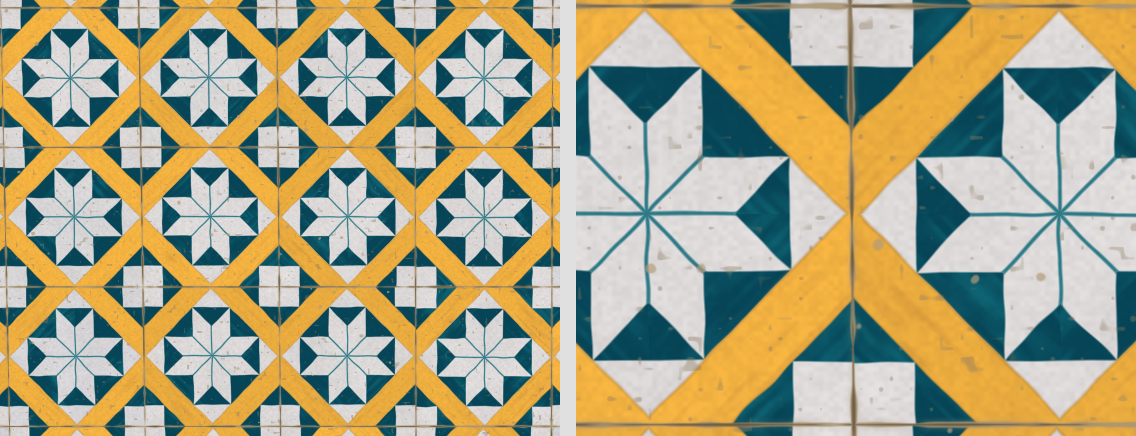
Left, the full canvas; right, a detail of the centre.
Reproduce this pattern procedurally as a Shadertoy shader.

```glsl
// Glazed wall tiles: an eight-pointed star in an octagon, framed by a yellow diamond,
// with quartered blue and white squares at the tile corners. Each tile folds to one
// octant and is filled by signed distances; sine-hash noise adds brushwork and wear.

// Layout, in canvas heights
const float ROW_PITCH   = 0.320;
const float COL_PITCH   = 0.3106;  // at the bottom of the canvas
const float COL_SPREAD  = 0.006;   // extra column pitch at the top
const vec2  TILE_ORIGIN = vec2(1.1095, 0.022);

// Motif, in tile widths
const float BAND_INNER   = 0.487;
const float BAND_OUTER   = 0.705;
const float OCTAGON_HALF = 0.350;
const float STAR_HALF    = 0.137;  // half distance between neighbouring tips
const float STAR_NOTCH   = 0.213;  // centre to notch on the axes
const float CORNER_START = 0.353;
const float LINE_HALF    = 0.0045;
const float GROUT_HALF   = 0.005;
const float EDGE_SOFT    = 0.0035;
const float HAND_WOBBLE  = 0.007;
const float TILE_JITTER  = 0.012;

const vec3 WHITE  = vec3(0.865, 0.850, 0.848);
const vec3 YELLOW = vec3(0.940, 0.690, 0.250);
const vec3 OCHRE  = vec3(0.800, 0.560, 0.220);
const vec3 BLUE   = vec3(0.025, 0.270, 0.340);
const vec3 TEAL   = vec3(0.060, 0.410, 0.470);
const vec3 GROUT  = vec3(0.660, 0.580, 0.450);
const vec3 CRACK  = vec3(0.340, 0.280, 0.190);
const vec3 CHIP   = vec3(0.700, 0.610, 0.480);

float hash(vec2 p) {
    return fract(sin(dot(p, vec2(127.1, 311.7))) * 43758.5453);
}

float noise(vec2 p) {
    vec2 i = floor(p), f = fract(p);
    f = f * f * (3.0 - 2.0 * f);
    return mix(mix(hash(i), hash(i + vec2(1, 0)), f.x),
               mix(hash(i + vec2(0, 1)), hash(i + vec2(1, 1)), f.x), f.y);
}

float fbm(vec2 p) {
    float sum = 0.0, amp = 0.5;
    for (int i = 0; i < 4; i++) {
        sum += amp * noise(p);
        p = p * 2.03 + 17.3;
        amp *= 0.5;
    }
    return sum / 0.9375;
}

// Coverage of the region where d < 0, with d in tile widths
float fill(float d) {
    float w = max(EDGE_SOFT, 0.8 / (iResolution.y * ROW_PITCH));
    return 1.0 - smoothstep(-w, w, d);
}

// Painted glaze of one tile; p is centred, wear is the canvas position
vec3 paintTile(vec2 p, vec2 cell, vec2 wear) {
    vec2 q = abs(p);
    float a = max(q.x, q.y), b = min(q.x, q.y), diamond = q.x + q.y;

    // Glaze tones, with strokes running along the band
    vec2 side = vec2(p.x < 0.0 ? -1.0 : 1.0, p.y < 0.0 ? -1.0 : 1.0);
    float along = dot(p, side * vec2(1, -1));
    float stroke = noise(vec2(diamond * 45.0, along * 5.0) + cell * 9.0 + side * 31.0);
    float cloud = fbm(wear * 14.0);
    vec3 white = WHITE * (0.96 + 0.07 * cloud);
    white = mix(white, vec3(0.76, 0.78, 0.82), 0.55 * smoothstep(0.55, 1.0, hash(cell + 4.7)));
    vec3 blue = mix(BLUE, TEAL, 0.8 * smoothstep(0.48, 0.85, 0.7 * cloud + 0.3 * stroke));
    vec3 yellow = mix(YELLOW, OCHRE, 0.45 * smoothstep(0.45, 0.95, 0.5 * stroke + 0.5 * cloud));
    yellow *= 0.97 + 0.06 * hash(cell + 2.3);

    // Octagon, star and its spokes
    float octagon = max(a - OCTAGON_HALF, (diamond - BAND_INNER) * 0.7071);
    float star = max(b - STAR_HALF, (a - b - STAR_NOTCH) * 0.7071);
    float spokes = min(b, (a - b) * 0.7071) - LINE_HALF;
    vec3 col = mix(white, blue, fill(octagon));
    col = mix(col, white, fill(star));
    col = mix(col, TEAL, 0.85 * fill(max(spokes, star)));

    // Diamond band, then the blue corner with its white square
    float bandIn = (BAND_INNER - diamond) * 0.7071;
    float bandOut = (diamond - BAND_OUTER) * 0.7071;
    col = mix(col, yellow, fill(bandIn));
    col = mix(col, OCHRE * 0.8, 0.3 * fill(abs(max(bandIn, bandOut)) - 0.004));
    col = mix(col, blue, fill(-bandOut));
    return mix(col, white, fill(CORNER_START - b));
}

void mainImage(out vec4 fragColor, in vec2 fragCoord) {
    vec2 pos = fragCoord / iResolution.y;
    vec2 pitch = vec2(COL_PITCH + COL_SPREAD * pos.y, ROW_PITCH);
    vec2 grid = (pos - TILE_ORIGIN) / pitch + vec2(0.5, 0.0);
    vec2 cell = floor(grid), p = fract(grid) - 0.5;

    // Hand-placed motif: one shift per tile plus a slow wobble
    vec2 shift = vec2(hash(cell), hash(cell + 7.1)) - 0.5;
    vec2 wobble = vec2(noise(pos * 45.0), noise(pos * 45.0 + 60.0)) - 0.5;
    vec3 col = paintTile(p + shift * TILE_JITTER + wobble * HAND_WOBBLE, cell, pos);

    // Fine grain, pits and scattered chips
    col *= 0.97 + 0.06 * noise(pos * 260.0);
    col = mix(col, CHIP * 0.8, 0.4 * smoothstep(0.86, 0.96, noise(pos * 130.0)));
    vec2 spot = floor(pos * 16.0), local = fract(pos * 16.0) - 0.5;
    vec2 centre = 0.6 * (vec2(hash(spot + 1.9), hash(spot + 5.3)) - 0.5);
    float radius = 0.07 * hash(spot + 8.8) * step(0.72, hash(spot + 3.1));
    float chip = length(local - centre) - radius + 0.04 * (noise(pos * 200.0) - 0.5);
    col = mix(col, CHIP, 0.7 * (1.0 - smoothstep(-0.02, 0.02, chip)) * step(0.01, radius));

    // Uneven grout with a dark crack along its middle
    vec2 edge = 0.5 - abs(p) + 0.006 * (wobble.yx);
    float joint = min(edge.x, edge.y);
    float rough = noise(pos * 70.0 + 20.0);
    col = mix(col, GROUT, 0.35 * (1.0 - smoothstep(0.0, 0.022, joint)) * rough);
    col = mix(col, GROUT, 0.85 * fill(joint - GROUT_HALF * (0.6 + rough)));
    col = mix(col, CRACK, 0.7 * fill(joint - 0.0025) * smoothstep(0.2, 0.6, noise(pos * 40.0)));
    fragColor = vec4(col, 1.0);
}
```
